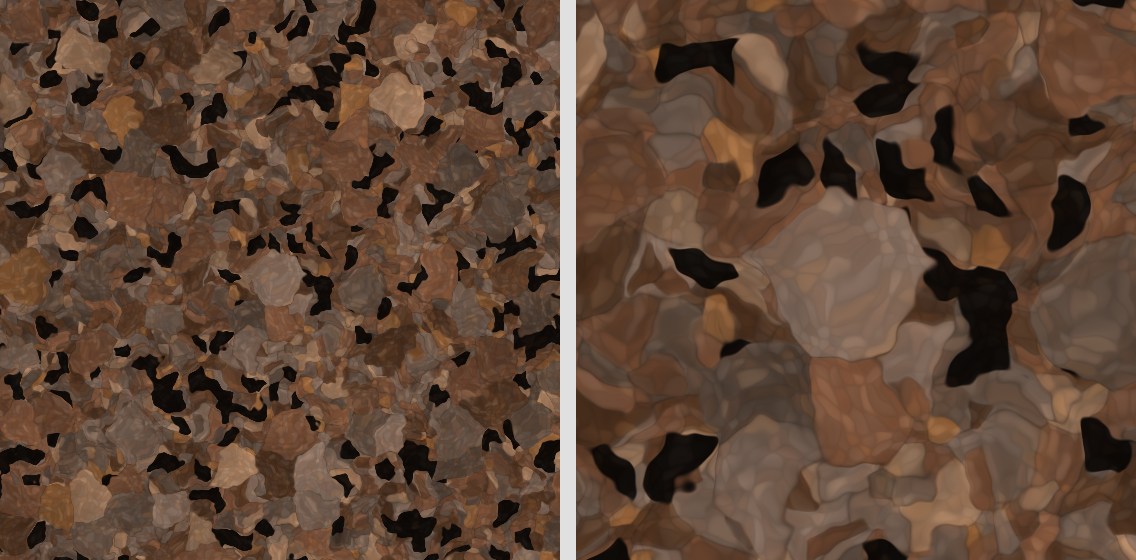
Left: the whole. Right: its middle third, enlarged.
This texture is drawn by a Shadertoy shader. Its source:

```glsl
// Polished brown granite: packed rust, grey and tan grains with clumps of black mica.
#define LARGE_SCALE 15.0    // grain cells across the canvas
#define MEDIUM_SCALE 27.0
#define SMALL_SCALE 52.0
#define MICA_SCALE 39.0
#define SPECK_SCALE 105.0
#define LARGE_SHARE 0.34    // chance that a cell holds a grain
#define SMALL_SHARE 0.42
#define MICA_SHARE 0.17
#define SHARPNESS 620.0     // crispness of grain borders
#define ROUGHNESS 0.0075    // wobble of grain outlines
#define SPECK_MIX 0.30      // strength of fine mottling
#define BRIGHTNESS 1.04

const vec3 RUST = vec3(0.42, 0.27, 0.185);
const vec3 UMBER = vec3(0.28, 0.175, 0.105);
const vec3 SMOKE = vec3(0.32, 0.26, 0.22);
const vec3 ROSE_GREY = vec3(0.46, 0.38, 0.33);
const vec3 TAN = vec3(0.60, 0.46, 0.35);
const vec3 OCHRE = vec3(0.54, 0.35, 0.19);
const vec3 MICA = vec3(0.055, 0.05, 0.048);

vec3 hash3(vec2 p) {
    vec3 q = fract(p.xyx * vec3(0.1031, 0.1030, 0.0973));
    q += dot(q, q.yxz + 33.33);
    return fract((q.xxy + q.yzz) * q.zyx);
}

vec3 mineral(float pick) {
    if (pick < 0.28) return RUST;
    if (pick < 0.44) return UMBER;
    if (pick < 0.64) return SMOKE;
    if (pick < 0.82) return ROSE_GREY;
    if (pick < 0.94) return TAN;
    return OCHRE;
}

// Layered sines that roughen the outlines
vec2 wobble(vec2 p) {
    vec2 offset = vec2(0.0);
    float amplitude = ROUGHNESS;
    p *= 43.0;
    for (int i = 0; i < 4; i++) {
        offset += amplitude * sin(p.yx + 1.7 * sin(0.6 * p + float(i)));
        p = mat2(1.5, 1.2, -1.2, 1.5) * p + 2.3;
        amplitude *= 0.52;
    }
    return offset;
}

// Slow variation that gathers grains into clumps, about -1 to 1
float clumping(vec2 p) {
    return 0.5 * (sin(17.0 * p.x + 2.0 * sin(11.0 * p.y))
                + sin(21.0 * p.y - 9.0 * p.x + 2.0 * sin(14.0 * p.x)));
}

// Soft cellular grains: colour in rgb, coverage in a
vec4 grains(vec2 uv, float scale, float share, float clump, float salt) {
    vec2 p = uv * scale;
    vec2 base = floor(p);
    vec4 sum = vec4(0.0);
    float total = 0.0;
    float strongest = 0.0;
    for (int y = -1; y <= 1; y++) {
        for (int x = -1; x <= 1; x++) {
            vec2 cell = base + vec2(x, y);
            vec3 place = hash3(cell + salt);
            vec3 look = hash3(cell + salt + 71.0);
            vec2 rel = p - cell - 0.08 - 0.84 * place.xy;
            float weight = exp(-SHARPNESS / scale * length(rel));

            // Per-grain tone, sloped facet and faint cleavage lines
            float angle = 6.2832 * look.z;
            float along = dot(rel, vec2(cos(angle), sin(angle)));
            float tone = 0.82 + 0.36 * look.y + 0.16 * along;
            tone += 0.04 * sin(along * 520.0 / scale) * step(0.5, place.x);

            float chance = share * (1.0 + clump * clumping(cell / scale));
            float present = step(place.z, chance);
            sum += weight * vec4(mineral(look.x) * tone, present);
            total += weight;
            strongest = max(strongest, weight);
        }
    }
    sum /= total;
    sum.rgb *= mix(0.72, 1.0, smoothstep(0.35, 0.95, strongest / total));
    return sum;
}

vec3 overlay(vec3 under, vec4 layer) {
    return mix(under, layer.rgb, smoothstep(0.2, 0.8, layer.a));
}

void mainImage(out vec4 fragColor, in vec2 fragCoord) {
    vec2 uv = fragCoord / iResolution.y;
    vec2 rough = uv + wobble(uv);

    // Matrix of medium grains, then small ones between them
    vec3 stone = grains(rough, MEDIUM_SCALE, 1.0, 0.0, 13.0).rgb;
    stone = overlay(stone, grains(rough, SMALL_SCALE, SMALL_SHARE, 0.3, 137.0));

    // Black mica sits in the gaps around the large grains
    vec4 mica = grains(rough + 0.4 * wobble(uv + 3.1), MICA_SCALE, MICA_SHARE, 0.95, 251.0);
    vec4 large = grains(rough, LARGE_SCALE, LARGE_SHARE, -0.3, 389.0);
    float micaCover = smoothstep(0.25, 0.75, mica.a) * (1.0 - smoothstep(0.2, 0.8, large.a));
    stone = overlay(stone, large);

    // Fine mottling and mica sheen
    vec3 speck = grains(rough, SPECK_SCALE, 1.0, 0.0, 503.0).rgb;
    stone = mix(stone, speck, SPECK_MIX);
    vec3 flake = MICA + 0.14 * (speck - 0.3);
    stone = mix(stone * BRIGHTNESS, flake, micaCover);

    fragColor = vec4(clamp(stone, 0.0, 1.0), 1.0);
}
```
